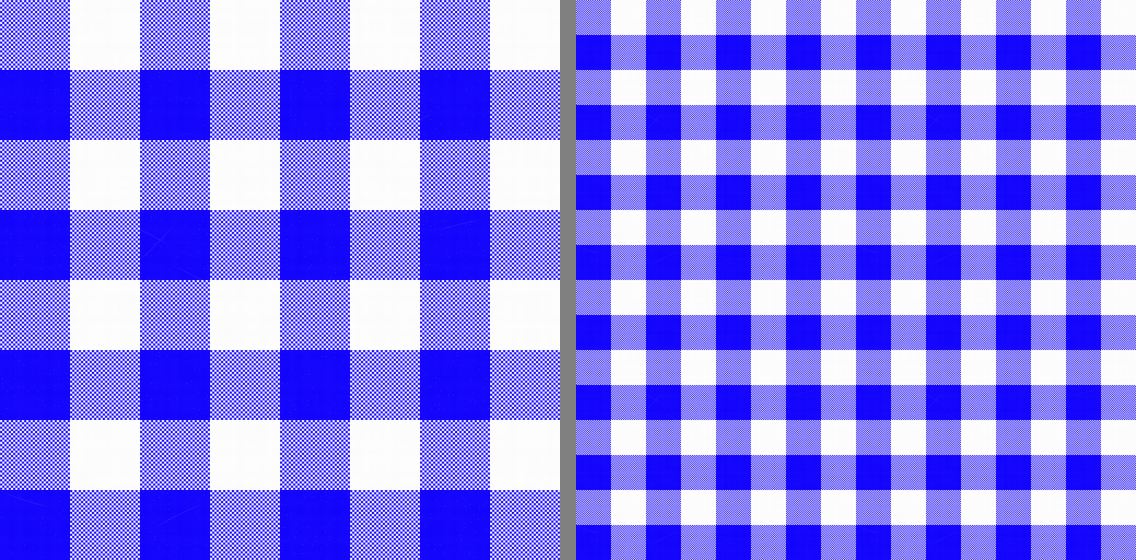
Left: one tile. Right: repeated 2 by 2.
Give the GLSL for this pattern, as a three.js fragment shader.

```glsl
// Blue and white gingham: four by four repeats of a plain weave of 256 threads each way.
// Square waves give the dyed bands and the over-under checks; layered sines,
// cellular specks and a loop of hairline scratches add faint wear. All of it wraps.
varying vec2 vUv;

const float TAU = 6.2831853;
const float THREADS = 256.0;
const float BAND = 32.0; // threads in one dyed band

float hash(vec2 p) {
  return fract(sin(dot(p, vec2(127.1, 311.7))) * 4375.85);
}

vec2 hash2(vec2 p) {
  return vec2(hash(p), hash(p + 57.3));
}

// Soft square wave from -1 to 1, positive on the first half of a period of two
vec2 squareWave(vec2 x, vec2 softness) {
  vec2 triangle = abs(mod(x - 0.5, 2.0) - 1.0) - 0.5;
  return clamp(2.0 * triangle / softness, -1.0, 1.0);
}

// Slow unevenness of the yarn along each axis
float yarnStreaks(vec2 uv) {
  vec2 s = sin(TAU * 11.0 * uv + 2.0 * sin(TAU * 3.0 * uv.yx))
         + sin(TAU * 29.0 * uv + 1.3) + sin(TAU * 47.0 * uv + 4.0);
  return (s.x + s.y) / 6.0;
}

// One small fleck at a random place in some cells of a wrapping grid
float flecks(vec2 uv, float cells) {
  vec2 id = mod(floor(uv * cells), cells);
  vec2 center = 0.25 + 0.5 * hash2(id);
  float radius = 0.08 + 0.08 * hash(id + 9.1);
  float dist = length(fract(uv * cells) - center);
  return step(0.75, hash(id + 21.7)) * (1.0 - smoothstep(0.4 * radius, 1.5 * radius, dist));
}

// Short, slightly bowed hairlines, measured across the wrapping edges
float scratches(vec2 uv) {
  float sum = 0.0;
  for (int i = 0; i < 24; i++) {
    vec2 seed = vec2(float(i), 3.7);
    vec2 d = fract(uv - hash2(seed) + 0.5) - 0.5;
    float angle = TAU * hash(seed + 11.0);
    vec2 along = vec2(cos(angle), sin(angle));
    float t = dot(d, along);
    float reach = 0.015 + 0.04 * hash(seed + 5.0);
    float across = abs(dot(d, vec2(-along.y, along.x)) + t * t);
    float fade = 1.0 - smoothstep(0.4 * reach, reach, abs(t));
    sum += fade * (1.0 - smoothstep(0.0004, 0.0018, across));
  }
  return min(sum, 1.0);
}

void main() {
  vec2 thread = vUv * THREADS;
  vec2 footprint = min(fwidth(thread), 1.0);
  float streaks = yarnStreaks(vUv);

  // Dyed bands in warp and weft, then which of the two lies on top
  vec2 dyed = 0.5 + 0.5 * squareWave(thread / BAND, footprint / BAND);
  vec2 weave = squareWave(thread, max(footprint, 0.58 + 0.05 * streaks));
  float warpOnTop = 0.5 + 0.5 * weave.x * weave.y;
  float dye = mix(dyed.y, dyed.x, warpOnTop);

  // Faint wear: greyer streaks on white, pale marks on blue
  float marks = 0.08 * flecks(vUv, 128.0) + 0.06 * scratches(vUv);
  vec3 white = vec3(0.99 + 0.006 * streaks);
  vec3 blue = vec3(0.08, 0.02, 0.99) + vec3(0.012, 0.012, 0.0) * streaks;
  blue = mix(blue, vec3(0.9, 0.9, 0.99), marks);

  gl_FragColor = vec4(mix(white, blue, dye), 1.0);
}
```
